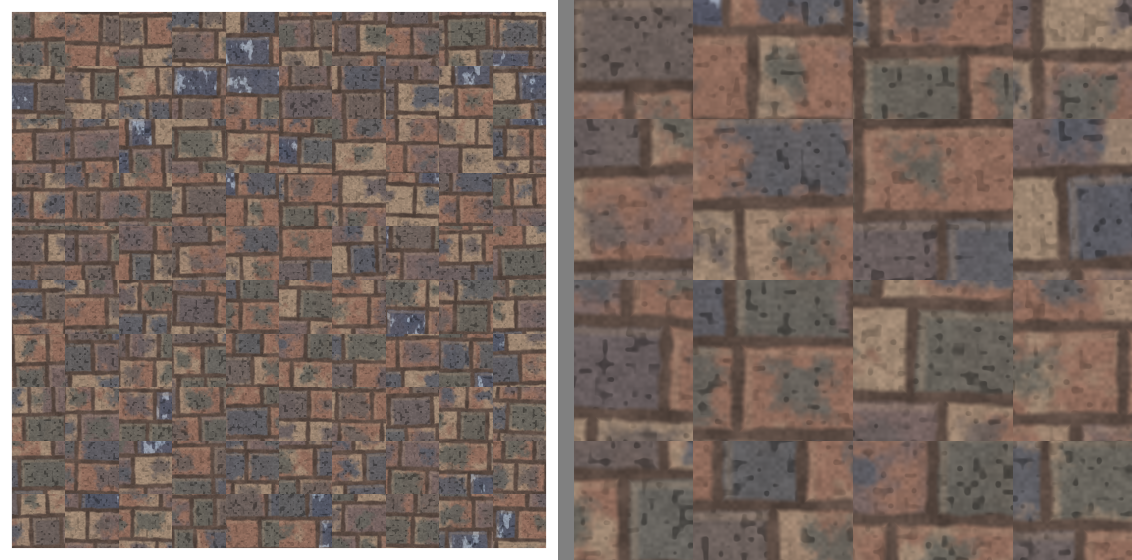
Left, the full canvas; right, a detail of the centre.
This texture is drawn by a Shadertoy shader. Its source:

```glsl
#define TILES 10.0
#define MARGIN 0.0213
#define ROW_HEIGHT 0.58
#define PAIR_LENGTH 1.6
#define JOINT 0.038
#define SOFTNESS 0.022
#define GRAIN 0.13
#define RED_CLAY vec3(0.56, 0.42, 0.36)
#define TAN_CLAY vec3(0.62, 0.53, 0.45)
#define PLUM_CLAY vec3(0.46, 0.39, 0.38)
#define MORTAR vec3(0.34, 0.28, 0.25)

float hash(vec2 p) {
    return fract(sin(dot(p, vec2(127.1, 311.7))) * 43758.5453);
}

float noise(vec2 p) {
    vec2 i = floor(p), f = fract(p);
    f = f * f * (3.0 - 2.0 * f);
    return mix(mix(hash(i), hash(i + vec2(1, 0)), f.x),
               mix(hash(i + vec2(0, 1)), hash(i + vec2(1, 1)), f.x), f.y);
}

float fbm(vec2 p) {
    return 0.55 * noise(p) + 0.3 * noise(p * 2.1 + 7.3) + 0.15 * noise(p * 4.3 + 3.1);
}

// Fired clay with a scorched patch; p is the place within a brick of this size
vec3 brickColor(vec2 p, vec2 size, vec2 id, vec2 q) {
    float kind = hash(id + 1.7), burn = hash(id + 5.3), tint = hash(id + 9.1);
    float cloud = fbm(q * 5.0);

    vec3 clay = mix(PLUM_CLAY, RED_CLAY, smoothstep(0.15, 0.4, kind + 0.5 * (cloud - 0.5)));
    clay = mix(clay, TAN_CLAY, smoothstep(0.62, 0.78, kind + 0.4 * (cloud - 0.5)));

    // One end is often paler
    float end = abs(p.x - size.x * step(0.5, tint));
    float paleEnd = smoothstep(0.3, 0.22, end + 0.12 * (cloud - 0.5));
    clay = mix(clay, TAN_CLAY, 0.8 * paleEnd * step(0.55, hash(id + 3.9)));

    // Scorch ranges from a small blot to the whole face
    vec2 center = size * vec2(mix(0.3, 0.7, tint), mix(0.42, 0.6, kind));
    vec2 reach = mix(vec2(0.1, 0.08), vec2(0.6, 0.42), burn * burn);
    vec2 away = abs(p - center) - reach;
    float edge = length(max(away, 0.0)) + min(max(away.x, away.y), 0.0);
    float scorch = smoothstep(0.11, -0.06, edge + 0.3 * (fbm(q * 8.0 + 4.0) - 0.5));
    vec3 ash = mix(vec3(0.38, 0.375, 0.35), vec3(0.34, 0.35, 0.385),
                   smoothstep(0.35, 0.8, tint));
    ash = mix(ash, PLUM_CLAY * 0.92, 0.6 * step(0.6, hash(id + 6.6)));
    vec3 color = mix(clay, ash, 0.88 * scorch);

    // Rare blue glaze with pale smears
    float glaze = step(0.95, hash(id + 12.4));
    float smear = smoothstep(0.58, 0.75, fbm(q * vec2(9.0, 5.0) + 11.0));
    vec3 blue = mix(vec3(0.31, 0.33, 0.40), vec3(0.60, 0.65, 0.72), smear);
    color = mix(color, blue, 0.85 * glaze);

    // Dark pits, denser on scorched clay
    float pits = smoothstep(0.64, 0.88, noise(q * 21.0));
    return color * (1.0 - pits * mix(0.16, 0.3, scorch));
}

// Courses of long and short bricks; q is in tile widths
vec3 wall(vec2 q, vec2 seed) {
    float row = floor(q.y / ROW_HEIGHT);
    float x = q.x + PAIR_LENGTH * hash(vec2(row, 2.3) + seed);
    float pair = floor(x / PAIR_LENGTH);
    x -= pair * PAIR_LENGTH;

    float split = mix(0.4, 0.85, hash(vec2(pair, row) + seed + 8.2));
    float side = step(split, x);
    vec2 size = vec2(mix(split, PAIR_LENGTH - split, side), ROW_HEIGHT);
    vec2 p = vec2(x - side * split, q.y - row * ROW_HEIGHT);
    vec2 id = vec2(2.0 * pair + side, row) + seed;

    vec2 gap = min(p, size - p);
    float depth = min(gap.x, gap.y) + 0.025 * (noise(q * 9.0) - 0.5);
    float face = smoothstep(JOINT - SOFTNESS, JOINT + SOFTNESS, depth);

    // Lit upper and left rims, dusty mortar
    float rimGap = min(p.x, size.y - p.y);
    float rim = smoothstep(0.05, 0.0, abs(rimGap - JOINT - 0.03));
    vec3 brick = brickColor(p, size, id, q);
    brick = mix(brick, TAN_CLAY, 0.35 * rim);
    vec3 joint = MORTAR * mix(0.88, 1.16, noise(q * 7.0 + 2.0));
    vec3 color = mix(joint, brick, face);

    float grain = 0.6 * noise(q * 38.0) + 0.4 * noise(q * 17.0 + 5.0) - 0.5;
    return color * (1.0 + 2.0 * GRAIN * grain);
}

void mainImage(out vec4 fragColor, in vec2 fragCoord) {
    vec2 uv = fragCoord / iResolution.xy;
    vec2 grid = (uv - MARGIN) / (1.0 - 2.0 * MARGIN) * TILES;
    vec2 tile = clamp(floor(grid), 0.0, TILES - 1.0);
    vec2 local = grid - tile;

    // Each tile is a slightly tilted cutout from its own part of the wall
    vec2 seed = tile * vec2(3.17, 5.71) + 1.3;
    vec2 shift = vec2(hash(seed), hash(seed + 4.4)) * 8.0;
    float slope = 0.08 * (hash(seed + 7.7) - 0.5);
    vec2 q = local + shift + vec2(-slope * local.y, slope * local.x);
    vec3 color = wall(q, seed);

    // White margin
    vec2 inset = min(uv, 1.0 - uv) - MARGIN;
    vec2 cover = clamp(inset * iResolution.xy + 0.5, 0.0, 1.0);
    fragColor = vec4(mix(vec3(1.0), color, cover.x * cover.y), 1.0);
}
```
